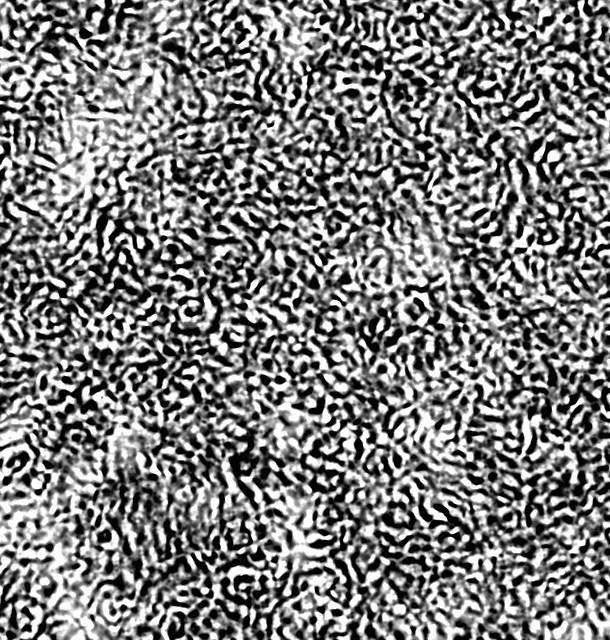
Reproduce this texture procedurally as a Shadertoy shader.

```glsl
vec3 hash3(vec3 cell) {
    uvec3 v = uvec3(ivec3(cell) + 4096);
    v = v * 1664525u + 1013904223u;
    v += v.yzx * v.zxy;
    v ^= v >> 16u;
    v += v.yzx * v.zxy;
    return vec3(v >> 8u) / 16777216.0;
}

float valueNoise(vec2 p, float seed) {
    vec2 i = floor(p), f = fract(p);
    f = f * f * (3.0 - 2.0 * f);
    float a = hash3(vec3(i, seed)).x;
    float b = hash3(vec3(i + vec2(1, 0), seed)).x;
    float c = hash3(vec3(i + vec2(0, 1), seed)).x;
    float d = hash3(vec3(i + vec2(1, 1), seed)).x;
    return mix(mix(a, b, f.x), mix(c, d, f.x), f.y);
}

// Sparse short wavelets: mostly isotropic, combed into strands in places
float wormNoise(vec2 p) {
    vec2 base = floor(p);
    float sum = 0.0;
    for (int y = -2; y <= 2; y++)
    for (int x = -2; x <= 2; x++) {
        vec2 cell = base + vec2(x, y);
        float flow = 6.28 * valueNoise(cell * 0.16, 11.0);
        float combed = smoothstep(0.55, 0.95, valueNoise(cell * 0.2, 12.0));
        for (int k = 0; k < 3; k++) {
            vec3 place = hash3(vec3(cell, k));
            vec3 wave = hash3(vec3(cell, k + 5));
            vec2 d = p - cell - place.xy;
            float angle = flow + (wave.x - 0.5) * mix(6.28, 1.2, combed);
            float freq = mix(1.1, 2.25, wave.y);
            float along = dot(d, vec2(cos(angle), sin(angle)));
            sum += exp(-dot(d, d) / 0.42) * cos(6.28 * (freq * along + wave.z));
        }
    }
    return sum;
}

// Scattered broken ripples
float rippleRings(vec2 p) {
    vec2 q = p / 3.4, base = floor(q);
    float sum = 0.0;
    for (int y = -1; y <= 1; y++)
    for (int x = -1; x <= 1; x++) {
        vec2 cell = base + vec2(x, y);
        vec3 h = hash3(vec3(cell, 21));
        vec2 d = (q - cell - 0.2 - 0.6 * h.xy) * 3.4;
        float r = length(d) + 0.4 * (valueNoise(p * 1.5, 22.0) - 0.5);
        float strength = 1.35 * step(0.45, h.z);
        sum += strength * exp(-r * r / 1.9) * cos(9.8 * r + 20.0 * h.z);
    }
    return sum;
}

void mainImage(out vec4 fragColor, in vec2 fragCoord) {
    vec2 p = fragCoord / iResolution.y * 30.0;
    vec2 warp = vec2(valueNoise(p * 2.6, 31.0), valueNoise(p * 2.6, 32.0)) - 0.5;
    float v = wormNoise(p + 0.22 * warp) + rippleRings(p + 0.15 * warp);

    // Solid dark grains, broken grey detail in the pale net
    v -= 0.07 * (v * v - 1.2);
    vec2 turned = mat2(0.8, 0.6, -0.6, 0.8) * p;
    float grit = valueNoise(p * 4.4, 41.0) + valueNoise(turned * 6.6, 42.0) - 1.0;
    v += grit * mix(0.7, 1.9, smoothstep(-0.9, 0.6, v));

    // Uneven ground with pale, low-contrast patches
    v += 0.9 * (valueNoise(turned * 0.75, 53.0) - 0.5);
    float haze = 0.6 * valueNoise(p * vec2(0.3, 0.22), 51.0) + 0.4 * valueNoise(p * 0.5, 52.0);
    haze = smoothstep(0.58, 0.85, haze);
    v = v * (1.0 - 0.25 * haze) + 0.75 * haze;

    float tone = clamp(0.445 + 0.415 * v, 0.01, 0.99);
    fragColor = vec4(vec3(tone), 1.0);
}
```
